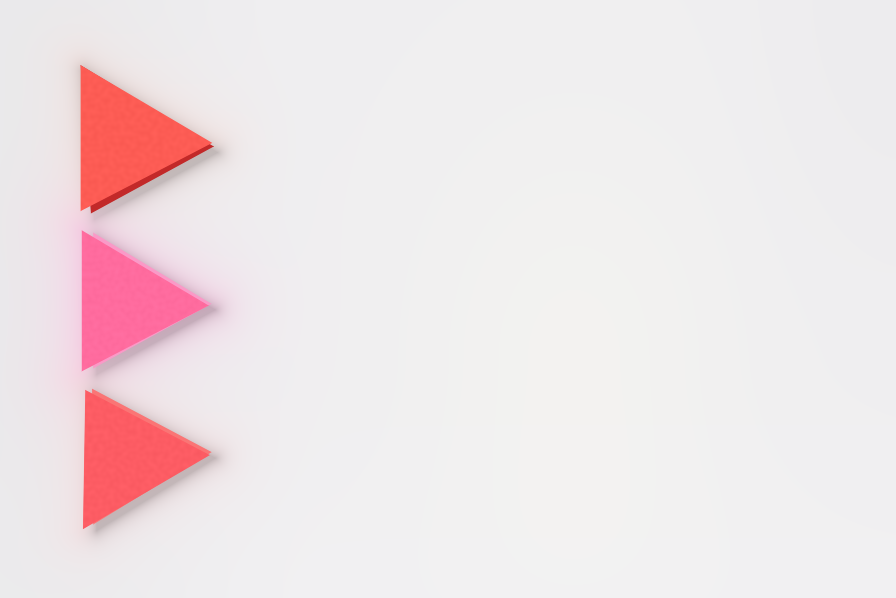
A Shadertoy shader for this background:

```glsl
const int PIECES = 3;
const vec3 PAPER_EDGE = vec3(0.915, 0.915, 0.922);
const vec3 PAPER_MID = vec3(0.938, 0.934, 0.942);
const vec3 PAPER_WARM = vec3(0.952, 0.950, 0.942);
const vec2 WARM_CENTER = vec2(0.96, 0.40);
const vec2 SHADOW_SHIFT = vec2(0.006, -0.010);
const float SHADOW_WIDTH = 0.012;
const float SHADOW_DEPTH = 0.20;
const float GLOW_WIDTH = 0.045;
const float GRAIN_SCALE = 110.0;
const float GRAIN_DEPTH = 0.022;

// Corners of each face and of the block showing behind it
const vec2 FACE_TOP[PIECES] = vec2[](vec2(0.1348, 0.891), vec2(0.1367, 0.615), vec2(0.1426, 0.348));
const vec2 FACE_TIP[PIECES] = vec2[](vec2(0.3550, 0.761), vec2(0.3490, 0.489), vec2(0.3510, 0.239));
const vec2 FACE_LOW[PIECES] = vec2[](vec2(0.1348, 0.647), vec2(0.1367, 0.379), vec2(0.1387, 0.115));
const vec2 SIDE_TOP[PIECES] = vec2[](vec2(0.1348, 0.891), vec2(0.1560, 0.611), vec2(0.1540, 0.350));
const vec2 SIDE_TIP[PIECES] = vec2[](vec2(0.3575, 0.755), vec2(0.3535, 0.492), vec2(0.3540, 0.244));
const vec2 SIDE_LOW[PIECES] = vec2[](vec2(0.1520, 0.643), vec2(0.1560, 0.384), vec2(0.1560, 0.123));

const vec3 FACE_COLOR[PIECES] = vec3[](vec3(0.99, 0.36, 0.33), vec3(1.0, 0.42, 0.62), vec3(0.99, 0.36, 0.39));
const vec3 SIDE_COLOR[PIECES] = vec3[](vec3(0.76, 0.16, 0.16), vec3(0.98, 0.60, 0.78), vec3(0.98, 0.46, 0.46));
const vec3 GLOW_COLOR[PIECES] = vec3[](vec3(0.98, 0.87, 0.85), vec3(0.98, 0.80, 0.90), vec3(0.98, 0.86, 0.87));
const float GLOW_STRENGTH[PIECES] = float[](0.55, 0.85, 0.60);

vec2 gradientAt(vec2 cell) {
    float h = fract(sin(dot(cell, vec2(127.1, 311.7))) * 43758.5);
    return vec2(cos(6.2832 * h), sin(6.2832 * h));
}

float gradientNoise(vec2 p) {
    vec2 i = floor(p), f = fract(p);
    vec2 u = f * f * f * (f * (f * 6.0 - 15.0) + 10.0);
    vec2 e = vec2(0.0, 1.0);
    float low = mix(dot(gradientAt(i), f), dot(gradientAt(i + e.yx), f - e.yx), u.x);
    float high = mix(dot(gradientAt(i + e), f - e), dot(gradientAt(i + e.yy), f - e.yy), u.x);
    return mix(low, high, u.y);
}

float segmentDistance(vec2 p, vec2 a, vec2 b) {
    vec2 ab = b - a;
    return length(p - a - ab * clamp(dot(p - a, ab) / dot(ab, ab), 0.0, 1.0));
}

// Positive on the right of the line from a to b
float rightOf(vec2 p, vec2 a, vec2 b) {
    return (p.y - a.y) * (a.x - b.x) + (p.x - a.x) * (b.y - a.y);
}

// Signed distance, corners in clockwise order
float triangleDistance(vec2 p, vec2 a, vec2 b, vec2 c) {
    float d = min(segmentDistance(p, a, b), min(segmentDistance(p, b, c), segmentDistance(p, c, a)));
    float inside = min(rightOf(p, a, b), min(rightOf(p, b, c), rightOf(p, c, a)));
    return inside > 0.0 ? -d : d;
}

float coverage(float d, float pixel) {
    return 1.0 - smoothstep(-0.6 * pixel, 0.6 * pixel, d);
}

vec3 paper(vec2 p, float aspect) {
    vec3 color = mix(PAPER_EDGE, PAPER_MID, smoothstep(0.0, 0.55, p.x));
    vec2 w = (p - WARM_CENTER) / vec2(0.28, 0.42);
    color = mix(color, PAPER_WARM, exp(-dot(w, w)));
    color -= 0.010 * smoothstep(0.75, 1.0, p.x / aspect) * smoothstep(0.3, 1.0, p.y);
    return color + 0.006 * (1.0 - smoothstep(0.0, 0.4, p.y));
}

void mainImage(out vec4 fragColor, in vec2 fragCoord) {
    float pixel = 1.0 / iResolution.y;
    vec2 p = fragCoord * pixel;
    vec3 color = paper(p, iResolution.x * pixel);

    // Light bounced onto the paper, then contact shadows
    for (int i = 0; i < PIECES; i++) {
        float d = max(triangleDistance(p, FACE_TOP[i], FACE_TIP[i], FACE_LOW[i]), 0.0);
        color = mix(color, GLOW_COLOR[i], GLOW_STRENGTH[i] * exp(-d / GLOW_WIDTH));
        float s = triangleDistance(p - SHADOW_SHIFT, SIDE_TOP[i], SIDE_TIP[i], SIDE_LOW[i]);
        color *= 1.0 - SHADOW_DEPTH * exp(-max(s, 0.0) / SHADOW_WIDTH);
    }

    // Blocks: side first, grained face on top
    float grain = GRAIN_DEPTH * gradientNoise(p * GRAIN_SCALE);
    for (int i = 0; i < PIECES; i++) {
        float side = triangleDistance(p, SIDE_TOP[i], SIDE_TIP[i], SIDE_LOW[i]);
        float face = triangleDistance(p, FACE_TOP[i], FACE_TIP[i], FACE_LOW[i]);
        color = mix(color, SIDE_COLOR[i], coverage(side, pixel));
        color = mix(color, FACE_COLOR[i] + grain, coverage(face, pixel));
    }
    fragColor = vec4(color, 1.0);
}
```
